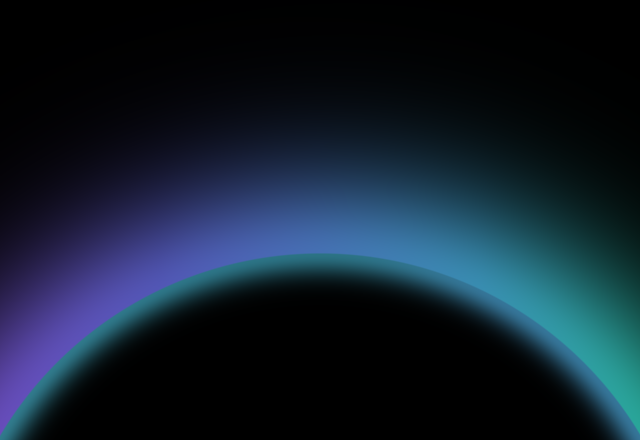
Write a WebGL 2 fragment shader that draws this background.

```glsl
#version 300 es
precision highp float;
// A dark planet rising from the lower edge under a wide coloured halo.
// One circle distance drives both glows: a soft halo outside the limb
// and a thin atmosphere inside it; hues drift from left to right.

uniform vec2 u_resolution;
out vec4 fragColor;

// Lengths are in canvas heights, measured from the bottom centre.
const vec2  PLANET_CENTER = vec2(0.001, -0.423);
const float PLANET_RADIUS = 0.847;

const float HALO_REACH     = 0.21;
const float HALO_FALLOFF   = 1.7;
const float ATMOSPHERE_DEPTH = 0.05;

const vec3 HALO_VIOLET = vec3(0.40, 0.30, 0.73);
const vec3 HALO_INDIGO = vec3(0.32, 0.34, 0.71);
const vec3 HALO_BLUE   = vec3(0.27, 0.44, 0.70);
const vec3 HALO_CYAN   = vec3(0.22, 0.55, 0.69);
const vec3 HALO_TEAL   = vec3(0.16, 0.65, 0.60);

const vec3 RIM_LEFT   = vec3(0.19, 0.48, 0.55);
const vec3 RIM_MIDDLE = vec3(0.17, 0.45, 0.52);
const vec3 RIM_RIGHT  = vec3(0.21, 0.46, 0.60);

// Five evenly spaced hues across the canvas width, t from 0 to 1.
vec3 haloColor(float t) {
    float s = clamp(t, 0.0, 1.0) * 4.0;
    vec3 color = mix(HALO_VIOLET, HALO_INDIGO, clamp(s, 0.0, 1.0));
    color = mix(color, HALO_BLUE, clamp(s - 1.0, 0.0, 1.0));
    color = mix(color, HALO_CYAN, clamp(s - 2.0, 0.0, 1.0));
    return mix(color, HALO_TEAL, clamp(s - 3.0, 0.0, 1.0));
}

vec3 rimColor(float t) {
    vec3 color = mix(RIM_LEFT, RIM_MIDDLE, smoothstep(0.0, 0.5, t));
    return mix(color, RIM_RIGHT, smoothstep(0.5, 0.8, t));
}

float glow(float dist, float reach, float falloff) {
    return exp(-pow(max(dist, 0.0) / reach, falloff));
}

void main() {
    vec2 uv = gl_FragCoord.xy / u_resolution;
    float aspect = u_resolution.x / u_resolution.y;
    vec2 p = vec2((uv.x - 0.5) * aspect, uv.y);

    // Signed distance to the limb, positive in the sky.
    float dist = length(p - PLANET_CENTER) - PLANET_RADIUS;
    float pixel = 1.0 / u_resolution.y;

    vec3 sky = haloColor(uv.x) * glow(dist, HALO_REACH, HALO_FALLOFF);
    vec3 planet = rimColor(uv.x) * glow(-dist, ATMOSPHERE_DEPTH, 2.0);

    // Antialiased limb between planet and sky.
    vec3 color = mix(planet, sky, smoothstep(-pixel, pixel, dist));
    fragColor = vec4(color, 1.0);
}
```
